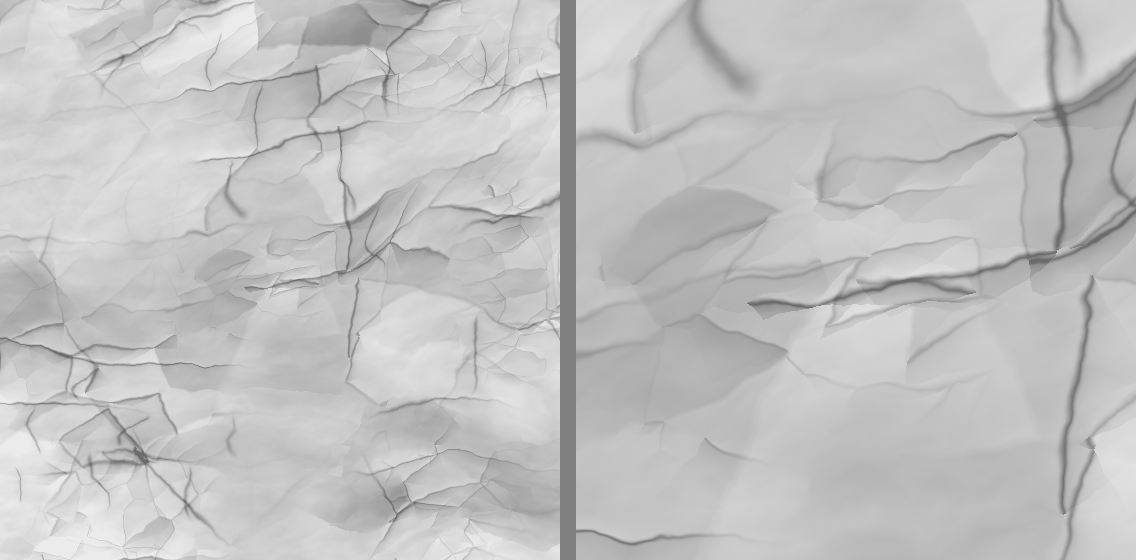
Left: the whole. Right: its middle third, enlarged.
This texture is drawn by a Shadertoy shader. Its source:

```glsl
// Pale chiselled rock: three layers of tilted Voronoi facets, some sharp and some
// blended away, cut by dark cracks, lit rims and thin strata joints.
// Soft stretched noise adds the bright ledges and the brushed grain.

const float BASE_TONE = 0.806;
const float BIG_CONTRAST = 0.058;
const float SMALL_CONTRAST = 0.066;
const float CHIP_CONTRAST = 0.040;
const vec2 BIG_DENSITY = vec2(4.0, 6.4);
const vec2 SMALL_DENSITY = vec2(7.0, 13.0);
const vec2 CHIP_DENSITY = vec2(15.0, 27.0);
const float BIG_ANGLE = 0.50;
const float STRATA_SLOPE = 0.24;
const float STRATA_ROWS = 10.0;
const float JOINTS_PER_ROW = 5.5;
const float STRATA_DEPTH = 0.25;
const float CRACK_DEPTH = 0.25;
const float SHADOW_DEPTH = 0.14;
const float RIM_LIGHT = 0.075;
const float LEDGE_LIGHT = 0.075;
const float GRAIN = 0.075;
const float FINE_GRAIN = 0.035;

float hash(vec2 p) {
    return fract(sin(dot(p, vec2(127.1, 311.7))) * 43758.5453);
}

vec2 hash2(vec2 p) {
    return vec2(hash(p), hash(p + vec2(19.7, 7.3)));
}

float noise(vec2 p) {
    vec2 i = floor(p), f = fract(p);
    f = f * f * (3.0 - 2.0 * f);
    return mix(mix(hash(i), hash(i + vec2(1, 0)), f.x),
               mix(hash(i + vec2(0, 1)), hash(i + vec2(1, 1)), f.x), f.y);
}

float fbm(vec2 p) {
    float sum = 0.0, amp = 0.5;
    for (int i = 0; i < 4; i++) {
        sum += amp * noise(p);
        p = mat2(1.6, 1.2, -1.2, 1.6) * p + 5.3;
        amp *= 0.5;
    }
    return sum / 0.9375;
}

// Tone of one tilted facet, brighter towards its top; a few lie in shade
float facetTone(vec2 q, vec2 centre) {
    vec2 h = hash2(centre);
    float shade = 1.3 * step(h.y, 0.15);
    return 1.3 * (h.x - 0.5) + dot(q - centre, vec2(h.y - 0.5, 0.5)) - shade;
}

// Returns tone, distance to the edge, upward part of its normal, edge hash
vec4 facets(vec2 p, vec2 density, float blur) {
    vec2 q = p * density, cell = floor(q);
    vec2 near = vec2(0.0), next = vec2(0.0);
    float d1 = 99.0, d2 = 99.0;
    for (int y = -2; y <= 2; y++)
    for (int x = -2; x <= 2; x++) {
        vec2 id = cell + vec2(x, y);
        vec2 c = id + 0.04 + 0.92 * hash2(id);
        float d = dot(q - c, q - c);
        if (d < d1) { d2 = d1; next = near; d1 = d; near = c; }
        else if (d < d2) { d2 = d; next = c; }
    }
    vec2 n = normalize(next - near);
    float edge = max(dot(0.5 * (near + next) - q, n) / length(n * density), 0.0);
    float blend = 0.5 - 0.5 * smoothstep(0.0, blur, edge);
    float tone = mix(facetTone(q, near), facetTone(q, next), blend);
    return vec4(tone, edge, n.y, hash(near + next));
}

float line(float dist, float width) {
    return exp(-dist * dist / (width * width));
}

// Crack, overhang shadow and lit rim along a facet edge
float edgeRelief(vec4 facet, float width, float strength, float pixel) {
    float present = smoothstep(0.35, 0.6, facet.w) * strength;
    float inside = smoothstep(0.0, 1.5 * pixel, facet.y);
    float below = smoothstep(-0.1, 0.7, facet.z);
    float above = smoothstep(-0.1, 0.7, -facet.z);
    return present * (RIM_LIGHT * above * inside * exp(-facet.y / 0.009)
        - SHADOW_DEPTH * below * inside * exp(-facet.y / 0.016)
        - CRACK_DEPTH * line(facet.y, width));
}

// Long bedding cracks joined by short upright ones
float strata(vec2 p, float width) {
    float v = p.y * STRATA_ROWS + 0.8 * noise(p * vec2(3.0, 2.0)) + 0.14 * noise(p * 26.0);
    float row = floor(v), f = fract(v);
    float seam = floor(v + 0.5);
    float below = (seam - v) / STRATA_ROWS;
    float seamOn = smoothstep(0.42, 0.66, noise(vec2(p.x * 4.0, seam * 7.3)));
    float overhang = 0.3 * smoothstep(-0.001, 0.001, below) * exp(-abs(below) / 0.014);
    float lit = 0.25 * smoothstep(0.001, -0.001, below) * exp(-abs(below) / 0.008);
    float u = p.x * JOINTS_PER_ROW + 5.0 * hash(vec2(row, 3.0)) + 0.4 * noise(p * vec2(6.0, 20.0));
    float joint = floor(u + 0.5);
    float jointOn = step(0.58, hash(vec2(joint, row))) * smoothstep(0.0, 0.2, f) * smoothstep(1.0, 0.8, f);
    float jointDist = abs(u - joint) / JOINTS_PER_ROW;
    float dark = seamOn * (line(below, width) + overhang - lit);
    return dark + 0.7 * jointOn * (line(jointDist, width) + 0.3 * exp(-jointDist / 0.010));
}

void mainImage(out vec4 fragColor, in vec2 fragCoord) {
    float pixel = 1.0 / iResolution.y;
    vec2 p = fragCoord * pixel;

    // Bent, tilted bedding: level at the bottom, rising rightward higher up
    vec2 bend = vec2(noise(p * 5.0), noise(p * 5.0 + 31.0)) - 0.5;
    vec2 chips = vec2(fbm(p * 26.0), fbm(p * 26.0 + 17.0)) - 0.5;
    vec2 rock = p + 0.05 * bend + 0.017 * chips;
    vec2 bed = rock - vec2(0.0, STRATA_SLOPE * p.x * smoothstep(0.2, 0.9, p.y));
    float c = cos(BIG_ANGLE), s = sin(BIG_ANGLE);
    vec2 turned = mat2(c, -s, s, c) * rock + 3.7;

    // Mist softens some areas and leaves others crisp
    float mist = smoothstep(0.5, 0.8, noise(p * 4.0 + 8.0));
    float crisp = 1.0 - 0.85 * mist;
    float blur = max(mix(0.003, 0.06, mist), 1.5 * pixel);
    float width = max(mix(0.0013, 0.0046, pow(noise(p * 11.0 + 4.0), 2.0)), 0.7 * pixel);
    float wear = smoothstep(0.25, 0.6, noise(p * 8.0 + 50.0));
    float broken = smoothstep(0.25, 0.6, noise(p * 4.5 + 23.0));
    float rubble = crisp * smoothstep(0.42, 0.7, noise(p * 6.0 + 71.0));

    vec4 big = facets(turned, BIG_DENSITY, blur);
    vec4 small = facets(bed + 11.0, SMALL_DENSITY, blur * 0.8);
    vec4 chip = facets(turned + 5.0, CHIP_DENSITY, blur * 0.5);

    float tone = BASE_TONE + BIG_CONTRAST * big.x;
    tone += SMALL_CONTRAST * small.x * mix(0.35, 1.0, broken);
    tone += CHIP_CONTRAST * chip.x * mix(0.15, 1.0, rubble);
    tone += edgeRelief(big, width, crisp * mix(0.3, 1.0, wear), pixel);
    tone += edgeRelief(small, width * 0.8, crisp * wear * mix(0.25, 0.9, broken), pixel);
    tone += edgeRelief(chip, width * 0.6, rubble * wear * 0.5, pixel);
    tone -= STRATA_DEPTH * crisp * strata(bed, width);

    // Bright ledges, cloudy stains and brushed grain
    tone += LEDGE_LIGHT * smoothstep(0.55, 0.85, noise(bed * vec2(1.8, 7.0) + 2.0));
    tone += 0.09 * (fbm(p * 6.0 + 9.0) - 0.5);
    tone += GRAIN * (fbm(bed * vec2(14.0, 46.0)) - 0.5);
    tone += FINE_GRAIN * (fbm(turned * vec2(40.0, 75.0)) - 0.5);

    fragColor = vec4(vec3(clamp(tone, 0.42, 0.92)), 1.0);
}
```
